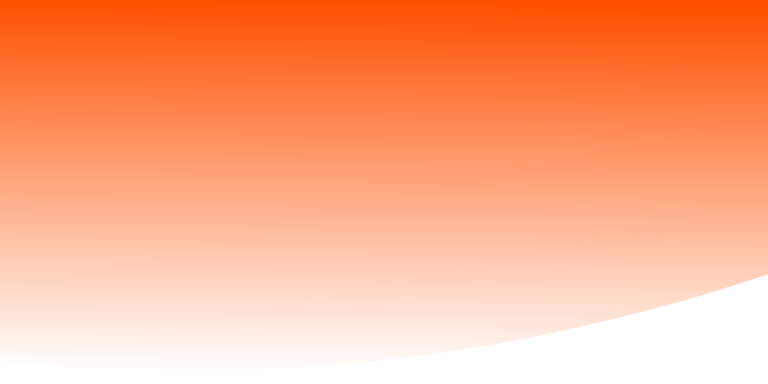
Write a Shadertoy shader that draws this background.

```glsl
const vec3 ORANGE = vec3(1.0, 0.314, 0.0);
const vec3 WHITE = vec3(1.0);
const float FADE_START = 0.008;              // depth below the top edge
const float FADE_END = 0.972;
const float FADE_TILT = 0.012;               // fade sinks toward the right
const vec2 CURVE_LOW = vec2(-0.505, 0.034);  // lowest point, x from the centre
const float CURVE_BEND = 0.111;

// Vertical distance above the curved lower edge of the panel
float heightAboveCurve(vec2 p) {
    float dx = p.x - CURVE_LOW.x;
    return p.y - CURVE_LOW.y - CURVE_BEND * dx * dx;
}

void mainImage(out vec4 fragColor, in vec2 fragCoord) {
    // Height runs from 0 to 1, x is centred
    vec2 p = vec2(fragCoord.x - 0.5 * iResolution.x, fragCoord.y) / iResolution.y;
    float pixel = 1.0 / iResolution.y;

    // Slightly tilted fade
    float depth = 1.0 - p.y - FADE_TILT * p.x;
    float fade = clamp((depth - FADE_START) / (FADE_END - FADE_START), 0.0, 1.0);
    vec3 panel = mix(ORANGE, WHITE, fade);

    // Antialiased curved edge
    float coverage = smoothstep(-0.7 * pixel, 0.7 * pixel, heightAboveCurve(p));
    fragColor = vec4(mix(WHITE, panel, coverage), 1.0);
}
```
